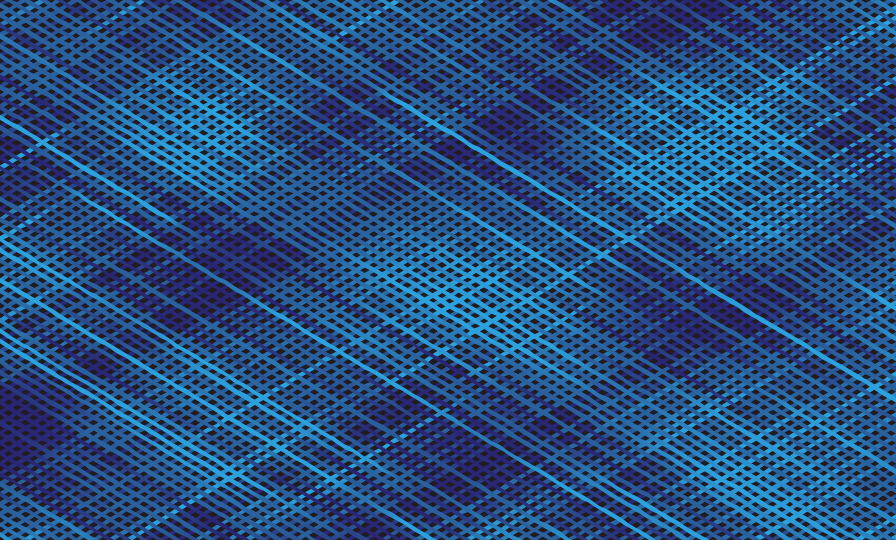
Reproduce this pattern procedurally as a Shadertoy shader.

```glsl
// Woven lattice of rough diagonal strokes in indigo, blue and cyan over near-black.

const float SLOPE = 0.6;          // rise of the strokes per unit of width
const float LINES = 53.0;         // strokes per canvas height
const vec3 HOLE   = vec3(0.13, 0.11, 0.13);
const vec3 INDIGO = vec3(0.16, 0.15, 0.46);
const vec3 BLUE   = vec3(0.16, 0.38, 0.62);
const vec3 CYAN   = vec3(0.17, 0.63, 0.87);

float hash(vec2 p) {
    vec3 q = fract(vec3(p.xyx) * 0.1031);
    q += dot(q, q.yzx + 33.33);
    return fract((q.x + q.y) * q.z);
}

float noise(vec2 p) {
    vec2 i = floor(p), f = fract(p);
    f = f * f * (3.0 - 2.0 * f);
    return mix(mix(hash(i), hash(i + vec2(1, 0)), f.x),
               mix(hash(i + vec2(0, 1)), hash(i + vec2(1, 1)), f.x), f.y);
}

vec3 inkColour(float tone) {
    vec3 ink = mix(INDIGO, BLUE, smoothstep(0.1, 0.42, tone));
    return mix(ink, CYAN, smoothstep(0.46, 0.82, tone));
}

// Broad light and dark diamonds, brighter to the right
float regionTone(vec2 p) {
    float rising = p.y - SLOPE * p.x;
    float falling = p.y + SLOPE * p.x;
    float bands = cos((falling - 1.0) * 12.1) + cos((rising + 0.05) * 10.5);
    return 0.39 + 0.13 * bands + 0.09 * (p.x - 0.8) + 0.3 * (noise(p * 5.0 + 20.0) - 0.5);
}

// One family of parallel strokes: colour in rgb, coverage in a
vec4 strokes(vec2 p, float slope, float seed, float tone, float pixel) {
    float along = p.x;
    float across = (p.y - slope * p.x) * LINES;

    // Uneven, slightly wavy path
    across += 0.16 * (noise(vec2(along * 55.0, across * 0.8 + seed)) - 0.5);
    float id = floor(across) + 200.0;
    float dist = abs(fract(across) - 0.5);

    // Each stroke has its own weight and shade, changing along its length
    float shade = hash(vec2(id, seed));
    float accent = step(0.9, hash(vec2(id, seed + 7.0)));
    float drift = noise(vec2(along * 3.5 + shade * 40.0, id * 1.7 + seed));
    float ink = tone + 0.42 * (shade - 0.5) + 0.34 * (drift - 0.5);
    ink += accent * 0.4 * smoothstep(0.3, 0.55, drift);

    float rough = noise(vec2(along * 90.0, id * 3.1 + seed)) - 0.5;
    float halfWidth = 0.225 + 0.07 * (shade - 0.5) + 0.07 * rough;
    float soft = 0.55 * pixel * LINES * length(vec2(1.0, slope));
    float cover = 1.0 - smoothstep(halfWidth - soft, halfWidth + soft, dist);
    return vec4(inkColour(ink), cover);
}

void mainImage(out vec4 fragColor, in vec2 fragCoord) {
    float pixel = 1.0 / iResolution.y;
    vec2 p = fragCoord * pixel;
    float tone = regionTone(p);

    // Falling strokes lie on top and cut the rising ones into dashes
    vec4 under = strokes(p, SLOPE, 11.0, tone, pixel);
    vec4 over = strokes(p, -SLOPE, 53.0, tone, pixel);

    vec3 colour = mix(HOLE, under.rgb, under.a);
    colour = mix(colour, over.rgb, over.a);
    fragColor = vec4(colour, 1.0);
}
```
